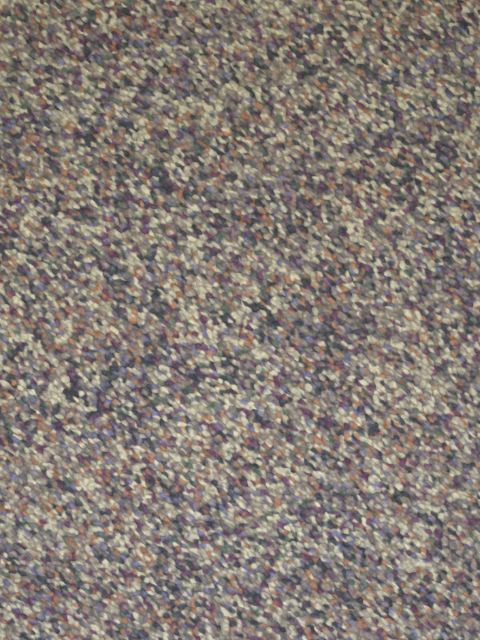
Reproduce this texture procedurally as a Shadertoy shader.

```glsl
// Flecked loop-pile carpet: slanted yarn tufts on a jittered, staggered grid.
// Each tuft takes a yarn colour by hash, biased by noise so that dark and pale
// tufts gather in loose patches; soft, uneven weights blur neighbours together.

float hash(vec2 p) {
    return fract(sin(dot(p, vec2(127.1, 311.7))) * 43758.5453);
}

float valueNoise(vec2 p) {
    vec2 cell = floor(p), f = fract(p);
    f = f * f * (3.0 - 2.0 * f);
    float low = mix(hash(cell), hash(cell + vec2(1, 0)), f.x);
    float high = mix(hash(cell + vec2(0, 1)), hash(cell + vec2(1, 1)), f.x);
    return mix(low, high, f.y);
}

// Yarn colour of one tuft; patch shifts the choice towards dark or pale.
vec3 yarnColor(vec2 id, float patchTone) {
    float accent = hash(id + 17.3);
    float tone = hash(id + 41.9) + 0.6 * (patchTone - 0.5);
    vec3 color = vec3(0.29, 0.30, 0.33);                       // slate
    if (tone > 0.19) color = vec3(0.47, 0.44, 0.45);           // mauve grey
    if (tone > 0.39) color = vec3(0.57, 0.53, 0.49);           // taupe
    if (tone > 0.65) color = vec3(0.73, 0.71, 0.62);           // pale beige
    if (accent < 0.25) color = vec3(0.38, 0.43, 0.39);         // green
    if (accent < 0.20) color = vec3(0.45, 0.45, 0.57);         // blue
    if (accent < 0.16) color = vec3(0.42, 0.30, 0.39);         // plum
    if (accent < 0.08) color = vec3(0.62, 0.46, 0.37);         // rust
    return color * (0.91 + 0.18 * hash(id + 73.7));
}

void mainImage(out vec4 fragColor, in vec2 fragCoord) {
    vec2 uv = fragCoord / iResolution.xy;
    vec2 p = fragCoord / iResolution.y;

    // Frame whose first axis runs down to the right, with ragged yarn edges.
    vec2 along = vec2(0.77, -0.638), across = vec2(0.638, 0.77);
    vec2 gridSize = vec2(118.0, 182.0);
    vec2 q = vec2(dot(p, along), dot(p, across)) * gridSize;
    q += 0.6 * vec2(valueNoise(q * 1.1), valueNoise(q * 1.1 + 50.0)) - 0.3;

    // Blend the nearby tufts; the summed weight is low in the gaps.
    vec3 sum = vec3(0.0);
    float total = 0.0;
    float row = floor(q.y);
    for (int j = -1; j <= 1; j++) {
        float y = row + float(j);
        float stagger = 0.5 * mod(y, 2.0);
        for (int i = -1; i <= 1; i++) {
            vec2 id = vec2(floor(q.x - stagger) + float(i), y);
            vec2 jitter = 0.5 + 0.8 * (vec2(hash(id), hash(id + 9.1)) - 0.5);
            vec2 center = id + vec2(stagger, 0.0) + jitter;
            vec2 offset = q - center;
            float weight = (0.5 + hash(id + 3.7)) * exp(-5.0 * dot(offset, offset));

            // Patches are measured on the canvas at the tuft centre.
            vec2 c = center / gridSize;
            vec2 site = along * c.x + across * c.y;
            float patchTone = 0.65 * valueNoise(site * 36.0 + 5.0)
                            + 0.35 * valueNoise(site * 14.0 + 31.0);
            sum += weight * yarnColor(id, patchTone);
            total += weight;
        }
    }
    vec3 color = sum / max(total, 1e-5);

    // Rounded tufts with soft shaded gaps, plus fibre mottling.
    color *= mix(0.87, 1.06, smoothstep(0.1, 1.0, total));
    color += 0.07 * (valueNoise(p * 300.0) - 0.5);

    // Uneven light: dim, warm top and darker corners.
    float light = mix(1.035, 0.95, smoothstep(0.25, 1.0, uv.y));
    vec2 fromCenter = uv - vec2(0.48, 0.4);
    light *= 1.03 - 0.18 * dot(fromCenter, fromCenter);
    color *= light * mix(vec3(0.99, 1.0, 1.02), vec3(1.01, 1.0, 0.95), uv.y);

    fragColor = vec4(clamp(color, 0.0, 1.0), 1.0);
}
```
